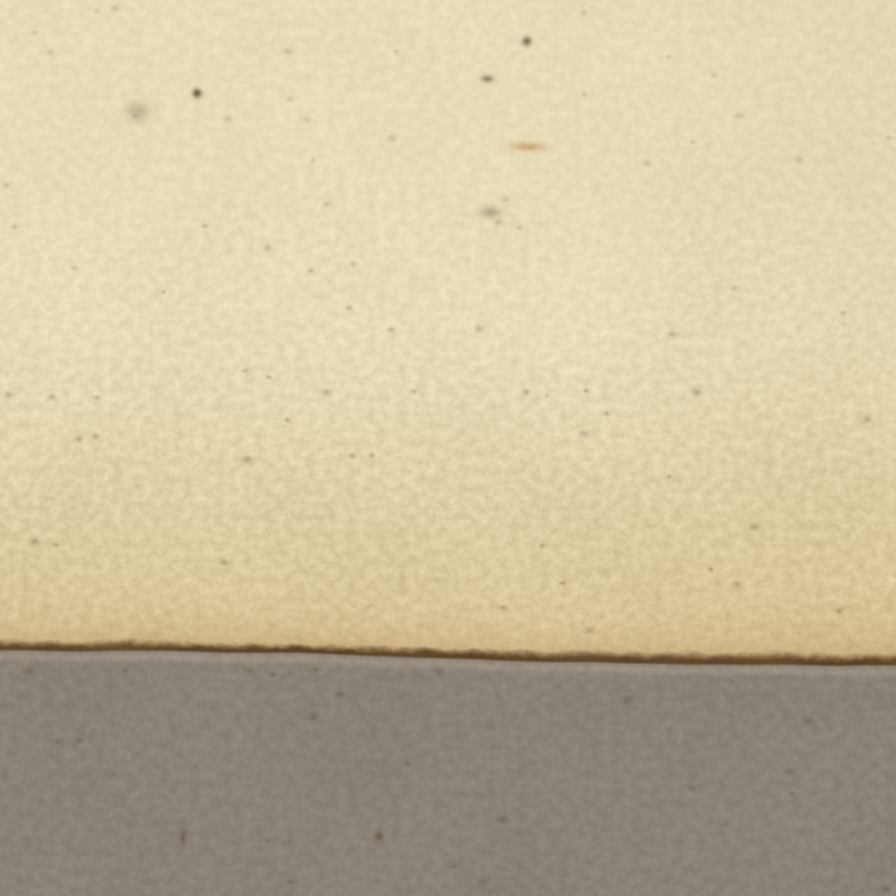
Give the GLSL for this texture, as a three.js fragment shader.

```glsl
// Aged cream paper with a scorched, slightly sloping lower edge on a grey board.
// Vertical gradients set the tones, gradient noise gives grain and mottling,
// and soft elliptical spots plus a hashed grid add the flecks.
varying vec2 vUv;

const vec3 CREAM = vec3(0.910, 0.861, 0.720);
const vec3 TAN = vec3(0.855, 0.783, 0.615);
const vec3 TOAST = vec3(0.730, 0.590, 0.390);
const vec3 SCORCH = vec3(0.290, 0.200, 0.100);
const vec3 BOARD = vec3(0.540, 0.507, 0.467);
const vec3 FLECK = vec3(0.360, 0.300, 0.210);

vec2 hash2(vec2 p) {
  vec3 q = fract(p.xyx * vec3(0.1031, 0.1030, 0.0973));
  q += dot(q, q.yzx + 33.33);
  return fract((q.xx + q.yz) * q.zy);
}

float cornerSlope(vec2 cell, vec2 offset) {
  float angle = 6.28318 * hash2(cell).x;
  return dot(vec2(cos(angle), sin(angle)), offset);
}

// Gradient noise, roughly -0.7 to 0.7
float gradientNoise(vec2 p) {
  vec2 i = floor(p), f = fract(p);
  vec2 u = f * f * f * (f * (f * 6.0 - 15.0) + 10.0);
  vec2 e = vec2(1.0, 0.0);
  float low = mix(cornerSlope(i, f), cornerSlope(i + e.xy, f - e.xy), u.x);
  float high = mix(cornerSlope(i + e.yx, f - e.yx), cornerSlope(i + e.xx, f - e.xx), u.x);
  return mix(low, high, u.y);
}

float fbm(vec2 p) {
  float sum = 0.0, weight = 0.6;
  for (int k = 0; k < 3; k++) {
    sum += weight * gradientNoise(p);
    p = p * 2.03 + 17.3;
    weight *= 0.55;
  }
  return sum;
}

// Soft ellipse: 1 at the centre, fading outward
float spot(vec2 p, vec2 centre, vec2 radius) {
  vec2 d = (p - centre) / radius;
  return exp(-dot(d, d));
}

// Sparse tiny flecks, at most one per grid cell
float flecks(vec2 p, float cells, float density) {
  vec2 g = p * cells, cell = floor(g);
  vec2 centre = 0.3 + 0.4 * hash2(cell + 71.0);
  vec2 pick = hash2(cell);
  float size = mix(0.09, 0.17, pick.y);
  return step(pick.x, density) * spot(fract(g), centre, vec2(size * 1.3, size));
}

// Height of the paper's lower edge
float edgeHeight(float x) {
  float slope = mix(0.2735, 0.2570, smoothstep(0.12, 1.0, x));
  float sag = -0.002 * smoothstep(0.36, 0.52, x) * (1.0 - smoothstep(0.6, 0.9, x));
  return slope + sag + 0.0018 * gradientNoise(vec2(x * 14.0, 3.7));
}

vec3 paperColor(vec2 p, float rise) {
  vec3 color = mix(TAN, CREAM, smoothstep(0.03, 0.40, rise));
  color -= vec3(0.014, 0.020, 0.026) * smoothstep(0.55, 1.0, p.x);
  color += 0.020 * fbm(p * 7.0);

  // Grain strengthens towards the worn edge
  float wear = 1.0 - smoothstep(0.15, 0.65, rise);
  float grain = fbm(p * vec2(88.0, 98.0));
  color += grain * mix(0.060, 0.105, wear) * vec3(0.95, 1.0, 1.08);
  color = mix(color, FLECK, flecks(p, 42.0, 0.06) * mix(0.16, 0.30, wear));

  // Individual marks
  color = mix(color, FLECK, 0.85 * spot(p, vec2(0.220, 0.896), vec2(0.0050)));
  color = mix(color, FLECK, 0.75 * spot(p, vec2(0.588, 0.954), vec2(0.0050)));
  color = mix(color, FLECK, 0.60 * spot(p, vec2(0.544, 0.912), vec2(0.0065, 0.0040)));
  color = mix(color, TOAST, 0.70 * spot(p, vec2(0.589, 0.836), vec2(0.0180, 0.0050)));
  color = mix(color, FLECK, 0.28 * spot(p, vec2(0.154, 0.875), vec2(0.0130, 0.0100)));
  color = mix(color, FLECK, 0.35 * spot(p, vec2(0.547, 0.763), vec2(0.0110, 0.0060)));

  // Toasted glow, then the dark burnt lip
  float ragged = fbm(vec2(p.x * 45.0, p.y * 60.0));
  float glow = exp(-max(rise, 0.0) / 0.024);
  color = mix(color, TOAST, clamp(glow * (0.72 + 0.35 * ragged), 0.0, 1.0));
  float patchy = 0.5 + 0.5 * gradientNoise(vec2(p.x * 11.0, 8.2));
  float thickness = mix(0.0055, 0.0105, patchy) + 0.002 * smoothstep(0.4, 0.8, p.x);
  float lip = 1.0 - smoothstep(0.35, 1.6, (rise + 0.006 * ragged) / thickness);
  return mix(color, SCORCH, lip * mix(0.95, 0.72, patchy));
}

vec3 boardColor(vec2 p, float rise) {
  vec3 color = BOARD + 0.018 * fbm(p * 6.0 + 40.0);
  color += 0.065 * fbm(p * vec2(85.0, 92.0) + 9.0);
  color = mix(color, FLECK, 0.35 * flecks(p + 0.37, 38.0, 0.06));
  color = mix(color, FLECK, 0.65 * spot(p, vec2(0.423, 0.067), vec2(0.0050)));
  color = mix(color, FLECK, 0.50 * spot(p, vec2(0.204, 0.065), vec2(0.0035, 0.0100)));
  // Pale rim just under the paper
  float rim = exp(-pow((rise + 0.007) / 0.005, 2.0));
  return color + rim * vec3(0.065, 0.055, 0.040);
}

void main() {
  float rise = vUv.y - edgeHeight(vUv.x);
  float onPaper = smoothstep(-0.002, 0.002, rise);
  vec3 color = mix(boardColor(vUv, rise), paperColor(vUv, rise), onPaper);
  gl_FragColor = vec4(clamp(color, 0.0, 1.0), 1.0);
}
```
